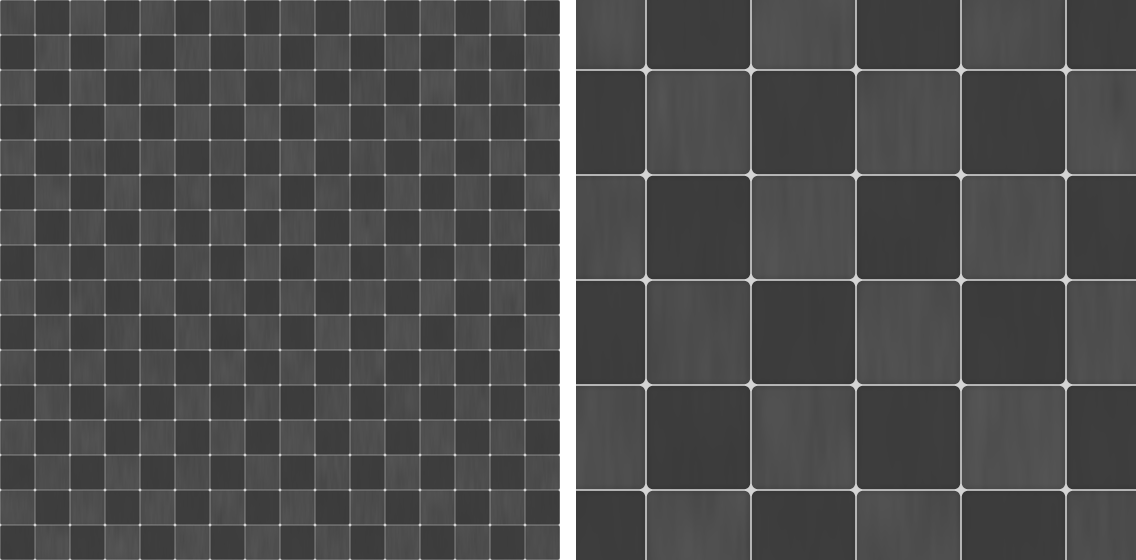
Left: the whole. Right: its middle third, enlarged.
A Shadertoy shader for this pattern:

```glsl
#define TILES 16.0
#define GAP 0.0075
#define CORNER 0.06
#define LIGHT_TILE vec3(0.305)
#define DARK_TILE vec3(0.238)
#define GROUT vec3(0.83)
#define LIGHT_WEAR 0.20
#define DARK_WEAR 0.07
#define TONE_SPREAD 0.05
#define EDGE_SHADE 0.07

float hash(vec2 p) {
    return fract(sin(dot(p, vec2(127.1, 311.7))) * 43758.5453);
}

float valueNoise(vec2 p) {
    vec2 i = floor(p), f = fract(p);
    f = f * f * (3.0 - 2.0 * f);
    float low = mix(hash(i), hash(i + vec2(1.0, 0.0)), f.x);
    float high = mix(hash(i + vec2(0.0, 1.0)), hash(i + 1.0), f.x);
    return mix(low, high, f.y);
}

float roundedBox(vec2 p, float halfSize, float radius) {
    vec2 q = abs(p) - halfSize + radius;
    return length(max(q, 0.0)) + min(max(q.x, q.y), 0.0) - radius;
}

// Vertical brushing over soft blotches, centred on zero
float brushedWear(vec2 p, vec2 seed) {
    float blotch = valueNoise(p * vec2(2.6, 1.6) + seed);
    float streak = valueNoise(p * vec2(9.0, 1.5) + seed + 17.0);
    float fine = valueNoise(p * vec2(24.0, 3.0) + seed + 43.0);
    return 0.45 * blotch + 0.3 * streak + 0.25 * fine - 0.5;
}

void mainImage(out vec4 fragColor, in vec2 fragCoord) {
    vec2 grid = fragCoord / iResolution.xy * TILES;
    vec2 tile = mod(floor(grid), TILES);
    vec2 local = fract(grid);
    float pixel = TILES / min(iResolution.x, iResolution.y);

    // Alternating tile tones, each with its own wear
    float isLight = mod(tile.x + tile.y, 2.0);
    vec2 seed = 90.0 * vec2(hash(tile + 3.0), hash(tile + 29.0));
    float wear = brushedWear(local, seed) * mix(DARK_WEAR, LIGHT_WEAR, isLight);
    float tone = (hash(tile + 61.0) - 0.5) * TONE_SPREAD * mix(0.4, 1.0, isLight);
    vec3 color = mix(DARK_TILE, LIGHT_TILE, isLight) * (1.0 + wear + tone);

    // Slightly shaded rim, then grout that widens at the rounded corners
    float edge = roundedBox(local - 0.5, 0.5 - GAP, CORNER);
    color *= 1.0 - EDGE_SHADE * smoothstep(-0.06, 0.0, edge);
    float grout = clamp(edge / pixel + 0.5, 0.0, 1.0);
    color = mix(color, GROUT, grout);

    fragColor = vec4(color, 1.0);
}
```
